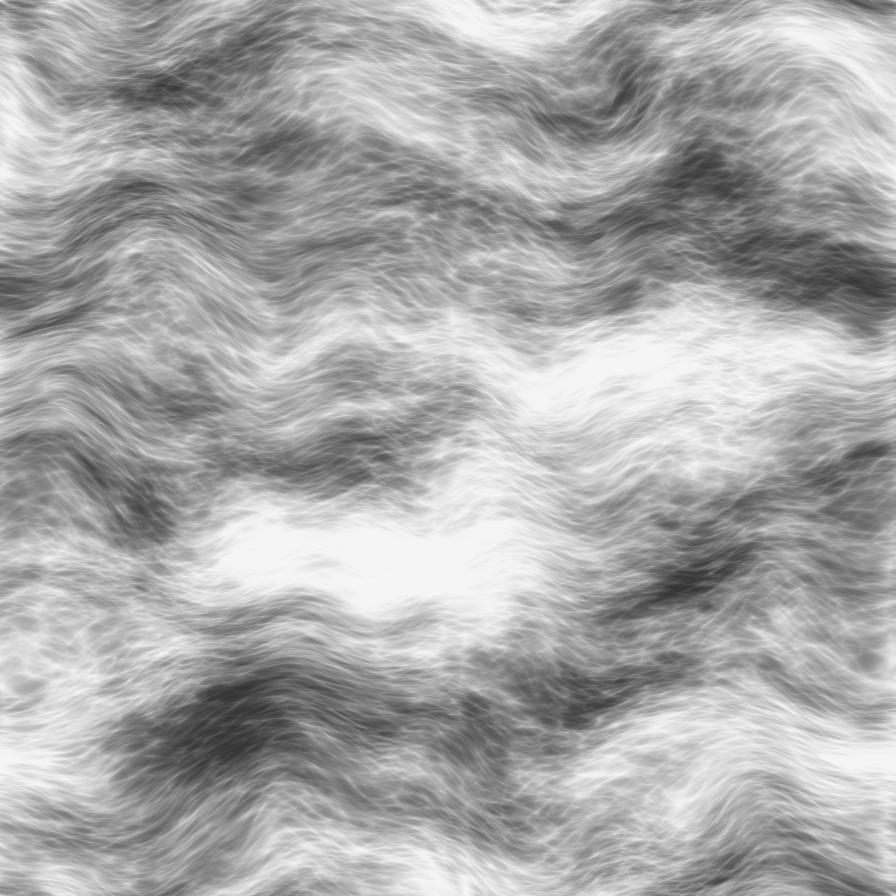
Write a three.js fragment shader that draws this texture.

```glsl
// Tiling grey veil of wavy, mostly horizontal fibres over soft light and dark clouds.
varying vec2 vUv;

const float DARK_GREY = 0.20;
const float PALE_GREY = 0.96;
const float MEAN_TONE = 0.59;
const float CLOUD_CONTRAST = 0.70;
const float FIBRE_CONTRAST = 0.95;
const int CLOUD_OCTAVES = 5;
const int FIBRE_LAYERS = 14;

float hash(vec2 cell, float seed) {
  vec3 p = fract(vec3(cell.xyx + seed * 7.31) * vec3(0.1031, 0.1030, 0.0973));
  p += dot(p, p.yzx + 33.33);
  return fract((p.x + p.y) * p.z);
}

// Dot product of a random unit gradient with the offset from its cell corner
float cornerSlope(vec2 corner, vec2 offset, vec2 period, float seed) {
  float angle = 6.28318 * hash(mod(corner, period), seed);
  return dot(vec2(cos(angle), sin(angle)), offset);
}

// Gradient noise that wraps after a whole number of cells
float wrapNoise(vec2 uv, vec2 period, float seed) {
  vec2 p = uv * period;
  vec2 cell = floor(p);
  vec2 f = p - cell;
  vec2 blend = f * f * f * (f * (f * 6.0 - 15.0) + 10.0);
  vec2 right = vec2(1.0, 0.0);
  vec2 up = vec2(0.0, 1.0);
  float low = mix(cornerSlope(cell, f, period, seed),
                  cornerSlope(cell + right, f - right, period, seed), blend.x);
  float high = mix(cornerSlope(cell + up, f - up, period, seed),
                   cornerSlope(cell + 1.0, f - 1.0, period, seed), blend.x);
  return mix(low, high, blend.y);
}

// Bends level lines into rolling waves
vec2 waveWarp(vec2 uv) {
  float roll = 0.085 * wrapNoise(uv, vec2(4.0, 3.0), 1.0)
             + 0.040 * wrapNoise(uv, vec2(8.0, 7.0), 2.0);
  float drift = 0.07 * wrapNoise(uv, vec2(3.0, 4.0), 3.0);
  return uv + vec2(drift, roll);
}

// Broad light and dark masses, stretched sideways
float clouds(vec2 uv) {
  vec2 period = vec2(2.0, 5.0);
  float weight = 1.0;
  float total = 0.0;
  for (int i = 0; i < CLOUD_OCTAVES; i++) {
    total += weight * wrapNoise(uv + 0.137, period, 10.0 + float(i));
    period *= 2.0;
    weight *= 0.58;
  }
  return total;
}

// Thin bright strands along the zero lines of stretched noise
float fibreLayer(vec2 uv, float index) {
  float sway = 0.05 * wrapNoise(uv, vec2(6.0, 5.0), 20.0 + index);
  vec2 period = vec2(9.0 + index, 38.0 + 4.0 * index);
  float level = wrapNoise(uv + vec2(0.0, sway), period, 40.0 + index);
  float fade = 0.7 + 1.1 * wrapNoise(uv, vec2(8.0, 17.0), 60.0 + index);
  return exp(-10.0 * abs(level)) * clamp(fade, 0.1, 1.4);
}

float fibres(vec2 uv) {
  float total = 0.0;
  for (int i = 0; i < FIBRE_LAYERS; i++) {
    total += fibreLayer(uv, float(i));
  }
  return total / float(FIBRE_LAYERS);
}

void main() {
  vec2 uv = waveWarp(vUv);
  float tone = MEAN_TONE + CLOUD_CONTRAST * clouds(uv)
             + FIBRE_CONTRAST * (fibres(uv) - 0.21);
  float grey = mix(DARK_GREY, PALE_GREY, smoothstep(0.0, 1.0, tone));
  gl_FragColor = vec4(vec3(grey), 1.0);
}
```
